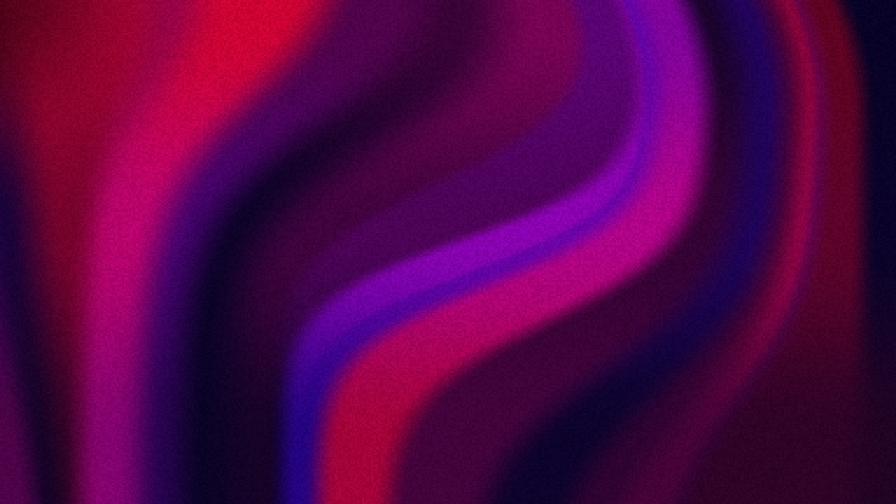
A WebGL 1 fragment shader for this background:

```glsl
precision highp float;
uniform vec2 u_resolution;

const float GREEN = 0.01;
const float GRAIN_CELLS = 288.0;
const float GRAIN_TINT = 0.1;
const float GRAIN_LIGHT = 0.018;

float hash(vec2 cell) {
  vec3 q = fract(vec3(cell.xyx) * 0.1031);
  q += dot(q, q.yzx + 33.33);
  return fract((q.x + q.y) * q.z);
}

// Colour along a ribbon, as red and blue
vec2 ramp(float y, vec2 low, vec2 mid, vec2 high) {
  vec2 lower = mix(low, mid, smoothstep(0.12, 0.55, y));
  return mix(lower, high, smoothstep(0.55, 0.95, y));
}

// Covers everything right of an S-shaped edge.
// path: x at the foot, x at the head, height of the bend, bend length
vec2 fold(vec2 under, vec2 p, vec4 path, float soft, vec2 ink) {
  float s = 1.0 / (1.0 + exp((path.z - p.y) / path.w));
  float curl = max(p.y - 0.78, 0.0);
  float edge = mix(path.x, path.y, s) - curl * curl;
  float blur = soft * (1.0 + 2.4 * s * (1.0 - s));
  return mix(under, ink, smoothstep(-blur, blur, p.x - edge));
}

// Red and magenta drapes on the left
vec2 leftFolds(vec2 p) {
  float y = p.y;
  vec2 c = ramp(y, vec2(0.30, 0.28), vec2(0.16, 0.26), vec2(0.42, 0.15));
  c = fold(c, p, vec4(0.11, -0.05, 0.3, 0.25), 0.025,
    ramp(y, vec2(0.04, 0.14), vec2(0.08, 0.22), vec2(0.48, 0.16)));
  c = fold(c, p, vec4(0.15, 0.04, 0.3, 0.2), 0.045,
    ramp(y, vec2(0.28, 0.16), vec2(0.46, 0.17), vec2(0.62, 0.19)));
  c = fold(c, p, vec4(0.165, 0.42, 0.88, 0.13), 0.04,
    ramp(y, vec2(0.54, 0.43), vec2(0.70, 0.40), vec2(0.58, 0.28)));
  c = fold(c, p, vec4(0.2, 0.53, 0.88, 0.12), 0.04,
    ramp(y, vec2(0.50, 0.43), vec2(0.72, 0.42), vec2(0.80, 0.20)));
  c = fold(c, p, vec4(0.275, 0.84, 0.86, 0.13), 0.045,
    ramp(y, vec2(0.16, 0.31), vec2(0.27, 0.42), vec2(0.31, 0.29)));
  // The top corner falls into shade
  return c * mix(0.55, 1.0, smoothstep(0.0, 0.3, distance(p, vec2(0.0, 1.0))));
}

// Dark hollow and the plum slope beside it
vec2 hollowFolds(vec2 c, vec2 p) {
  float y = p.y;
  c = fold(c, p, vec4(0.355, 0.97, 0.785, 0.11), 0.05,
    ramp(y, vec2(0.04, 0.15), vec2(0.04, 0.15), vec2(0.22, 0.21)));
  c = fold(c, p, vec4(0.46, 1.06, 0.72, 0.09), 0.07,
    ramp(y, vec2(0.09, 0.15), vec2(0.25, 0.24), vec2(0.46, 0.33)));
  return fold(c, p, vec4(0.54, 1.19, 0.635, 0.08), 0.025,
    ramp(y, vec2(0.06, 0.16), vec2(0.30, 0.34), vec2(0.35, 0.45)));
}

// Bright central ribbon: violet rim, blue crease, magenta body, shadow
vec2 ribbonFolds(vec2 c, vec2 p) {
  float y = p.y;
  c = fold(c, p, vec4(0.56, 1.275, 0.525, 0.065), 0.03,
    ramp(y, vec2(0.14, 0.50), vec2(0.54, 0.69), vec2(0.50, 0.61)));
  c = fold(c, p, vec4(0.585, 1.285, 0.462, 0.068), 0.012,
    ramp(y, vec2(0.14, 0.50), vec2(0.42, 0.65), vec2(0.36, 0.64)));
  c = fold(c, p, vec4(0.63, 1.31, 0.435, 0.07), 0.035,
    ramp(y, vec2(0.64, 0.22), vec2(0.69, 0.53), vec2(0.50, 0.60)));
  return fold(c, p, vec4(0.765, 1.405, 0.362, 0.08), 0.035,
    ramp(y, vec2(0.26, 0.23), vec2(0.20, 0.20), vec2(0.10, 0.17)));
}

// Blue strip, crimson crease and dark margin on the right
vec2 rightFolds(vec2 c, vec2 p) {
  float y = p.y;
  c = fold(c, p, vec4(0.93, 1.48, 0.27, 0.1), 0.045,
    ramp(y, vec2(0.05, 0.17), vec2(0.12, 0.34), vec2(0.13, 0.35)));
  c = fold(c, p, vec4(1.08, 1.555, 0.23, 0.11), 0.035,
    ramp(y, vec2(0.18, 0.19), vec2(0.30, 0.20), vec2(0.30, 0.20)));
  c = fold(c, p, vec4(1.16, 1.595, 0.2, 0.125), 0.03,
    ramp(y, vec2(0.27, 0.21), vec2(0.58, 0.27), vec2(0.58, 0.23)));
  c = fold(c, p, vec4(1.28, 1.62, 0.2, 0.12), 0.016,
    ramp(y, vec2(0.20, 0.20), vec2(0.36, 0.29), vec2(0.38, 0.26)));
  c = fold(c, p, vec4(1.31, 1.645, 0.2, 0.12), 0.02,
    ramp(y, vec2(0.18, 0.15), vec2(0.36, 0.16), vec2(0.37, 0.13)));
  return fold(c, p, vec4(1.69, 1.712, 0.1, 0.1), 0.028,
    ramp(y, vec2(0.13, 0.14), vec2(0.04, 0.16), vec2(0.03, 0.15)));
}

void main() {
  vec2 p = gl_FragCoord.xy / u_resolution.y;
  vec2 ink = leftFolds(p);
  ink = hollowFolds(ink, p);
  ink = ribbonFolds(ink, p);
  ink = rightFolds(ink, p);

  // Fine grain
  float grain = hash(floor(p * GRAIN_CELLS)) - 0.5;
  ink *= 1.0 + grain * GRAIN_TINT;
  gl_FragColor = vec4(vec3(ink.x, GREEN, ink.y) + grain * GRAIN_LIGHT, 1.0);
}
```
